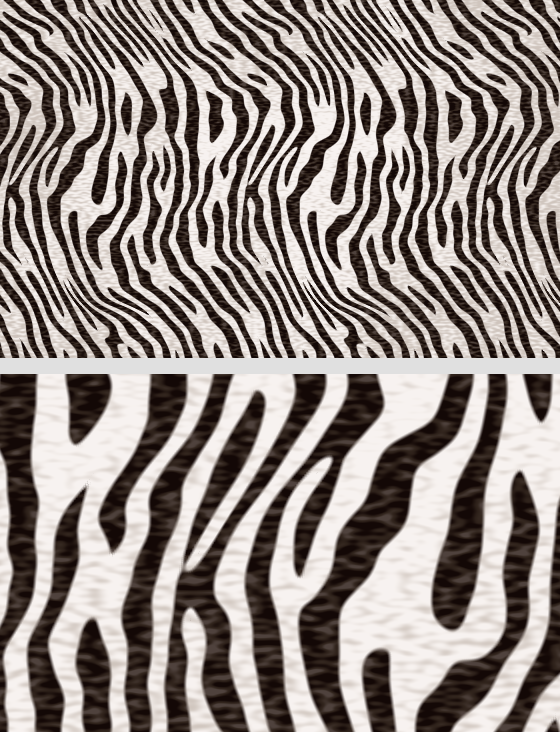
Top, the full canvas; bottom, a detail of the centre.
Reproduce this pattern procedurally as a Shadertoy shader.

```glsl
// Zebra-print cloth: sheared, noise-warped sine stripes that sway down the canvas.
// Dipoles of phase vortices, scattered on a jittered grid, insert or remove short
// stripes; light halos at their ends taper the dark tips. A weave tints the dye.

const float TAU = 6.2831853;
const float MOTIF = 0.668;                // repeat width, in canvas heights
const float STRIPES = 11.0;               // stripes per motif
const vec2  CELLS = vec2(5.0, 3.6);       // vortex cells per motif unit
const float INSERT_SHARE = 0.93;          // share of dipoles that add a stripe
const float LEAN = 0.22;                  // mean slope of the stripes
const float SWAY = 0.6;                   // slope variation down the canvas
const float SWAY_LENGTH = 1.17;
const float DARK_BIAS = -0.21;            // lower values widen the dark stripes
const float WIDTH_VARIATION = 0.35;
const float TIP_HALO = 1.6;               // lightening around the stripe ends
const float TIP_SHARPNESS = 38.0;
const float EDGE_SOFTNESS = 0.0024;       // in canvas heights
const vec2  SLOPE_LIMITS = vec2(30.0, 220.0);
const vec2  WEAVE_SCALE = vec2(55.0, 155.0);

const vec3 CREAM = vec3(0.97, 0.95, 0.94);
const vec3 CREAM_SHADE = vec3(0.81, 0.77, 0.74);
const vec3 DYE_DEEP = vec3(0.075, 0.03, 0.022);
const vec3 DYE_BROWN = vec3(0.19, 0.14, 0.11);
const vec3 DYE_WORN = vec3(0.31, 0.26, 0.24);

vec2 hash2(vec2 p) {
    p = vec2(dot(p, vec2(127.1, 311.7)), dot(p, vec2(269.5, 183.3)));
    return fract(sin(p) * 43758.545);
}

// Gradient at a lattice point, repeating along x
float cornerValue(vec2 corner, vec2 offset, float period) {
    float angle = TAU * hash2(vec2(mod(corner.x, period), corner.y)).x;
    return dot(vec2(cos(angle), sin(angle)), offset);
}

// Gradient noise, roughly -0.7 to 0.7, periodic along x
float noise(vec2 p, float period) {
    vec2 i = floor(p), f = p - i;
    vec2 w = f * f * f * (f * (f * 6.0 - 15.0) + 10.0);
    vec2 e = vec2(1.0, 0.0);
    float low = mix(cornerValue(i, f, period),
                    cornerValue(i + e, f - e, period), w.x);
    float high = mix(cornerValue(i + e.yx, f - e.yx, period),
                     cornerValue(i + e.xx, f - e.xx, period), w.x);
    return mix(low, high, w.y);
}

// Phase (x) and tip halo (y) summed over the dipoles in the surrounding cells
vec2 forks(vec2 p) {
    vec2 g = p * CELLS, home = floor(g);
    vec2 total = vec2(0.0);
    for (int j = -1; j <= 1; j++)
    for (int i = -1; i <= 1; i++) {
        vec2 cell = home + vec2(i, j);
        vec2 key = vec2(mod(cell.x, CELLS.x), cell.y);
        vec2 jitter = hash2(key + 17.0), shape = hash2(key + 53.0);
        vec2 d = g - cell - 0.25 - 0.5 * jitter;
        vec2 halfSpan = vec2(0.25 * (shape.x - 0.5), mix(0.28, 0.52, shape.y));
        vec2 a = d - halfSpan, b = d + halfSpan;

        // Angle swept between the two ends; its cut lies on their segment
        float angle = atan(a.y * b.x - a.x * b.y, dot(a, b));
        float turn = hash2(key + 91.0).x < INSERT_SHARE ? 1.0 : -1.0;
        float window = 1.0 - smoothstep(0.55, 1.25, length(d));
        float halo = exp(-TIP_SHARPNESS * dot(a, a)) + exp(-TIP_SHARPNESS * dot(b, b));
        total += vec2(turn * window * angle, halo);
    }
    return total;
}

// Signed stripe field, positive on the dark stripes
float stripeField(vec2 q, float top) {
    float t = top - q.y;
    t += 0.2 * noise(q * vec2(2.0, 1.0) + 5.0, 2.0);
    float shift = LEAN * t
        + SWAY * SWAY_LENGTH / TAU * sin(TAU * (t - 0.15) / SWAY_LENGTH);
    vec2 s = vec2(q.x - shift, t);

    // Broad bends, kinks and a fine wobble
    s.x += 0.08 * noise(s * vec2(2.0, 2.8) + 3.0, 2.0);
    s.x += 0.036 * noise(s * vec2(4.0, 7.0) + 11.0, 4.0);
    s.x += 0.014 * noise(s * vec2(12.0, 14.0) + 23.0, 12.0);

    vec2 fork = forks(s);
    float phase = TAU * STRIPES * s.x + fork.x;
    float width = WIDTH_VARIATION * noise(s * vec2(11.0, 7.0) + 31.0, 11.0);
    return sin(phase) - DARK_BIAS - width - TIP_HALO * fork.y;
}

void mainImage(out vec4 fragColor, in vec2 fragCoord) {
    vec2 uv = fragCoord / iResolution.xy;
    vec2 p = fragCoord / iResolution.y;

    // Stripe mask with an edge of constant width
    float field = stripeField(p / MOTIF, 1.0 / MOTIF);
    float slope = length(vec2(dFdx(field), dFdy(field))) * iResolution.y;
    slope = clamp(slope, SLOPE_LIMITS.x, SLOPE_LIMITS.y);
    float edge = slope * max(EDGE_SOFTNESS, 0.8 / iResolution.y);
    float dark = smoothstep(-edge, edge, field);

    // Horizontal threads and uneven light
    float weave = noise(p * WEAVE_SCALE, 512.0);
    float folds = noise(p * vec2(5.0, 4.0) + 7.0, 64.0);
    float rim = length((uv - 0.5) * vec2(1.1, 0.9));

    float shade = 0.36 + 0.55 * (rim - 0.35) + 0.25 * folds + 0.6 * weave;
    vec3 cloth = mix(CREAM, CREAM_SHADE, smoothstep(0.1, 0.75, shade));

    float wear = 0.5 + 0.95 * weave + 0.15 * folds;
    vec3 dye = mix(DYE_DEEP, DYE_BROWN, smoothstep(0.25, 0.65, wear));
    dye = mix(dye, DYE_WORN, smoothstep(0.6, 0.92, wear));

    fragColor = vec4(mix(cloth, dye, dark), 1.0);
}
```
